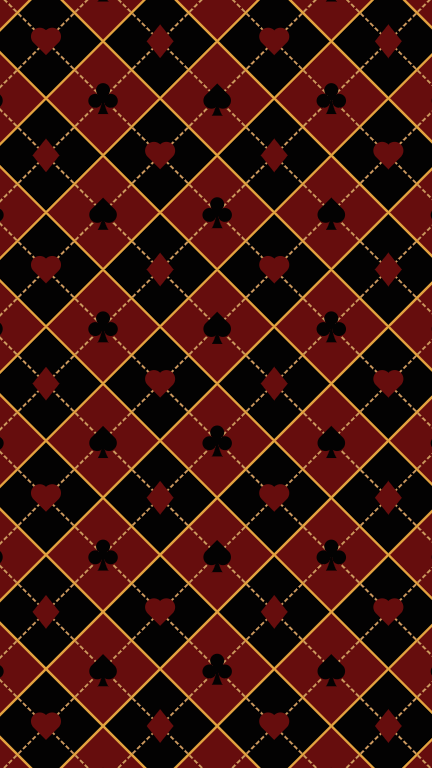
Write a Shadertoy shader that draws this pattern.

```glsl
const float CELL = 0.1486;                  // diamond diagonal / canvas height
const vec2 ORIGIN = vec2(0.403, 0.368);     // first black diamond, in cells
const float DASHES = 12.0;                  // dashes from centre to centre
const float SQRT2 = 1.41421356;

const vec3 BLACK = vec3(0.012, 0.006, 0.006);
const vec3 RED = vec3(0.40, 0.05, 0.05);
const vec3 GOLD = vec3(0.89, 0.64, 0.25);
const vec3 TAN = vec3(0.80, 0.60, 0.37);

float coverage(float d, float pixel) {
    return clamp(0.5 - d / pixel, 0.0, 1.0);
}

// Heart with its tip at the origin, lobes upward
float heartDistance(vec2 p, float size) {
    p = vec2(abs(p.x), p.y) / size;
    float d;
    if (p.x + p.y > 1.0) {
        d = length(p - vec2(0.25, 0.75)) - SQRT2 / 4.0;
    } else {
        vec2 notch = p - vec2(0.0, 1.0);
        vec2 flank = p - 0.5 * max(p.x + p.y, 0.0);
        d = sqrt(min(dot(notch, notch), dot(flank, flank))) * sign(p.x - p.y);
    }
    return d * size;
}

float rhombusDistance(vec2 p, vec2 halfSize) {
    p = abs(p);
    return (p.x * halfSize.y + p.y * halfSize.x - halfSize.x * halfSize.y)
         / length(halfSize);
}

// Stem that flares towards its foot
float stemDistance(vec2 p, float top, float foot) {
    float t = clamp((top - p.y) / (top - foot), 0.0, 1.0);
    float side = abs(p.x) - mix(0.010, 0.046, t * t);
    return max(side * 0.8, max(p.y - top, foot - p.y));
}

float spadeDistance(vec2 p) {
    float leaf = heartDistance(vec2(p.x, 0.130 - p.y), 0.2);
    return min(leaf, stemDistance(p, -0.03, -0.152));
}

float clubDistance(vec2 p) {
    float top = length(p - vec2(0.0, 0.072)) - 0.061;
    float side = length(vec2(abs(p.x) - 0.068, p.y + 0.022)) - 0.061;
    float middle = length(p - vec2(0.0, 0.012)) - 0.035;
    return min(min(top, side), min(middle, stemDistance(p, 0.0, -0.138)));
}

float suitDistance(vec2 p, bool redCell, bool oddRow) {
    if (redCell) return oddRow ? spadeDistance(p) : clubDistance(p);
    return oddRow ? rhombusDistance(p, vec2(0.118, 0.148))
                  : heartDistance(p + vec2(0.0, 0.122), 0.218);
}

float dashDistance(float across, float along, float halfWidth) {
    float width = abs(across) / SQRT2 - halfWidth;
    float stretch = (abs(fract(along * DASHES) - 0.5) - 0.32) / (DASHES * SQRT2);
    return max(width, stretch);
}

void mainImage(out vec4 fragColor, in vec2 fragCoord) {
    float pixel = 1.0 / (iResolution.y * CELL);
    vec2 q = fragCoord * pixel - ORIGIN;

    // Diagonal lattice: one unit square per diamond
    vec2 diagonal = vec2(q.x + q.y, q.x - q.y);
    vec2 id = floor(diagonal + 0.5);
    vec2 local = diagonal - id;
    vec2 centre = 0.5 * vec2(id.x + id.y, id.x - id.y);
    bool redCell = mod(id.x + id.y, 2.0) > 0.5;
    bool oddRow = mod(id.x, 2.0) > 0.5;

    vec3 ground = redCell ? RED : BLACK;
    vec3 suitColour = redCell ? BLACK : RED;
    vec3 colour = ground;

    // Stitched diagonals
    float dash = min(dashDistance(local.x, diagonal.y, 0.0085),
                     dashDistance(local.y, diagonal.x, 0.0085));
    colour = mix(colour, TAN, coverage(dash, pixel));

    // Card suit
    float suit = suitDistance(q - centre, redCell, oddRow);
    colour = mix(colour, suitColour, coverage(suit, pixel));

    // Solid diamond outline
    float edge = (0.5 - max(abs(local.x), abs(local.y))) / SQRT2;
    colour = mix(colour, GOLD, coverage(edge - 0.0105, pixel));

    fragColor = vec4(colour, 1.0);
}
```
